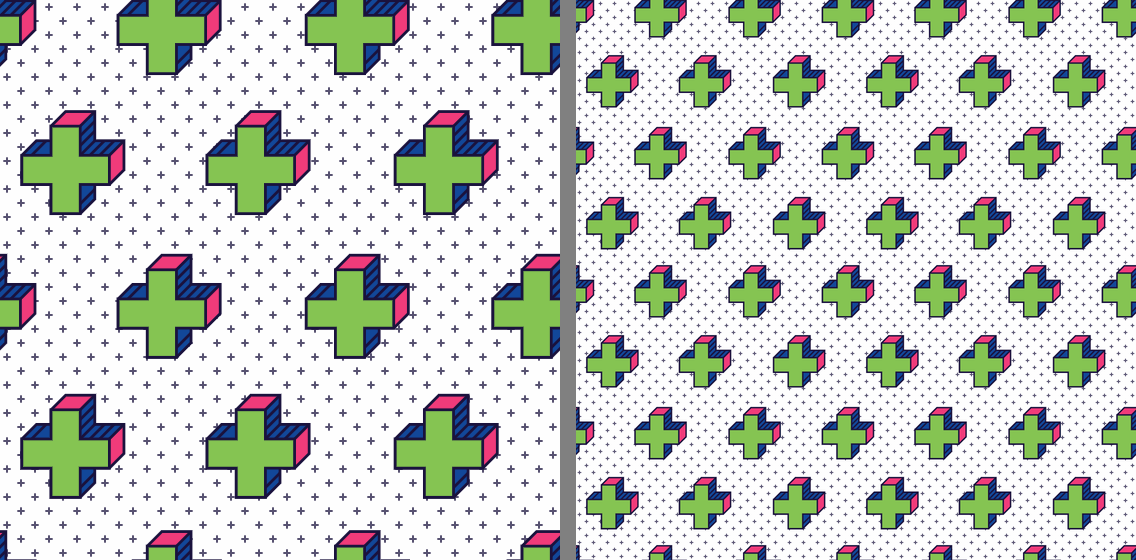
Left: one tile. Right: repeated 2 by 2.
A WebGL 1 fragment shader for this pattern:

```glsl
precision highp float;
// Staggered rows of extruded green crosses over a fine field of small plus marks.
uniform vec2 u_resolution;

// The canvas is 768 units wide and high.
const float CANVAS = 768.0;
const float LINE = 1.9; // half width of the outlines

float coverage(float dist) {
  float pixel = CANVAS / min(u_resolution.x, u_resolution.y);
  return clamp(0.5 - dist / pixel, 0.0, 1.0);
}

float box(vec2 p, vec2 halfSize) {
  vec2 d = abs(p) - halfSize;
  return max(d.x, d.y);
}

float cross2d(vec2 p, float reach, float halfWidth) {
  return min(box(p, vec2(reach, halfWidth)), box(p, vec2(halfWidth, reach)));
}

// Box swept 20 units up and to the right
float sweptBox(vec2 p, vec2 halfSize) {
  float diagonal = (abs(p.x - p.y) - halfSize.x - halfSize.y) * 0.7071;
  return max(box(p - 10.0, halfSize + 10.0), diagonal);
}

// Two interleaved lattices of plus marks, 20 by 20 each
float plusField(vec2 p) {
  vec2 a = mod(p + 9.6, 38.4) - 19.2;
  vec2 b = mod(p - 9.6, 38.4) - 19.2;
  return min(cross2d(a, 4.8, 1.0), cross2d(b, 4.8, 1.0));
}

// Position relative to the nearest cross: 3 columns, 4 rows, slightly uneven
vec2 crossCell(vec2 p) {
  float row = mod(floor((p.y - 60.0) / 192.0), 4.0);
  float y = mod(p.y - 60.0, 192.0) - 86.0 - 5.0 * step(1.5, row);
  float odd = mod(row, 2.0);
  float x = p.x - mix(90.0, 222.0, odd) + 118.0;
  float column = mod(floor(x / 256.0), 3.0);
  float evenNudge = -2.0 * (1.0 - step(0.5, abs(column - 1.0)));
  float oddNudge = 2.0 * step(0.5, column);
  return vec2(mod(x, 256.0) - 118.0 - mix(evenNudge, oddNudge, odd), y);
}

vec3 drawCross(vec3 color, vec2 p) {
  const vec3 ink = vec3(0.10, 0.07, 0.24);
  float front = cross2d(p, 60.0, 20.0);
  float body = min(sweptBox(p, vec2(60.0, 20.0)), sweptBox(p, vec2(20.0, 60.0)));

  // The sides mirror about the diagonal, so fold them together
  float side = max(p.x, p.y);
  float slant = abs(p.x - p.y);
  bool isCap = side > 50.0 && slant > 40.0;
  vec3 sideColor = isCap ? vec3(0.94, 0.23, 0.48) : vec3(0.07, 0.28, 0.60);

  // Creases and hatching run along the extrusion
  float hatch = abs(mod(min(slant, 46.0) + 6.667, 13.333) - 6.667);
  if (side < 50.0) hatch = min(hatch, abs(slant - 66.667));
  sideColor = mix(sideColor, ink, coverage(hatch * 0.7071 - LINE));

  color = mix(color, sideColor, coverage(body));
  color = mix(color, ink, coverage(abs(body) - LINE));
  color = mix(color, vec3(0.52, 0.77, 0.32), coverage(front));
  return mix(color, ink, coverage(abs(front) - LINE));
}

void main() {
  vec2 p = gl_FragCoord.xy / u_resolution * CANVAS;
  vec3 color = mix(vec3(0.995), vec3(0.10, 0.07, 0.24), coverage(plusField(p)));
  gl_FragColor = vec4(drawCross(color, crossCell(p)), 1.0);
}
```
